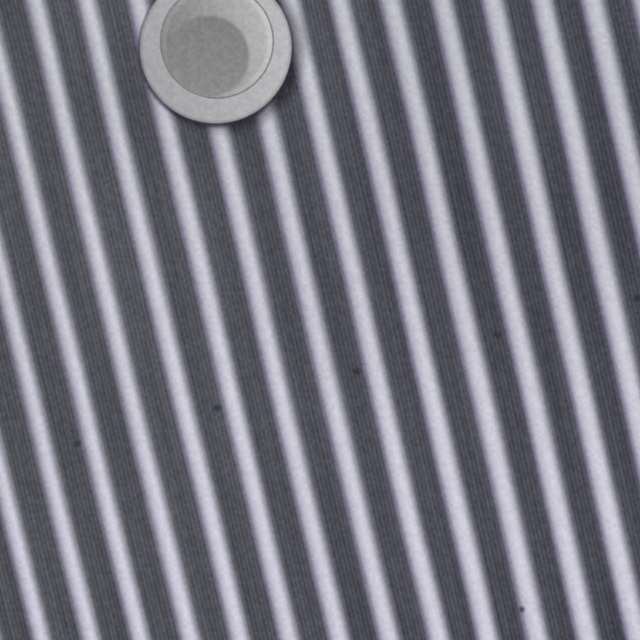
A three.js fragment shader for this texture:

```glsl
varying vec2 vUv;

float hash(vec2 p) {
  return fract(sin(dot(p, vec2(127.1, 311.7))) * 43758.5453);
}

float noise(vec2 p) {
  vec2 i = floor(p), f = fract(p);
  f = f * f * (3.0 - 2.0 * f);
  return mix(mix(hash(i), hash(i + vec2(1.0, 0.0)), f.x),
             mix(hash(i + vec2(0.0, 1.0)), hash(i + 1.0), f.x), f.y);
}

float disc(vec2 p, float radius, float soft) {
  return 1.0 - smoothstep(radius - soft, radius + soft, length(p));
}

// Slanted ridges that widen toward the right
vec3 corrugation(vec2 uv) {
  float across = uv.x - 0.3724 - 0.237 * (0.667 - uv.y);
  float phase = across / (0.0776 + 0.0017 * uv.y);
  phase += 0.04 * (noise(uv * vec2(9.0, 5.0)) - 0.5);
  float d = fract(phase + 0.5) - 0.5;
  float width = 0.045 * (uv.x - 0.5);
  float ridge = 1.0 - smoothstep(0.07 + width, 0.31 + width, abs(d));
  float crest = 1.0 - smoothstep(0.0, 0.13 + width, abs(d - 0.02));

  vec3 valley = mix(vec3(0.325, 0.33, 0.355), vec3(0.285, 0.285, 0.33), uv.x);
  vec3 metal = mix(vec3(0.76, 0.755, 0.81), vec3(0.70, 0.705, 0.74), uv.y);
  vec3 color = mix(valley, metal, ridge);
  color += vec3(0.065, 0.06, 0.065) * crest;
  color += vec3(0.015, 0.0, 0.035) * ridge * (1.0 - ridge) * 4.0 * step(d, 0.0);

  // Fine drawn lines along the valleys
  float lines = sin(phase * 75.4) * 0.018 + (noise(vec2(phase * 16.0, uv.y * 3.0)) - 0.5) * 0.045;
  return color + lines * (1.0 - ridge);
}

// Recessed round cup with a flat rim
vec3 addCup(vec3 color, vec2 uv) {
  vec2 p = uv - vec2(0.337, 0.926);
  color *= 1.0 - 0.42 * disc(p - vec2(0.012, -0.006), 0.122, 0.016);
  color = mix(color, vec3(0.20, 0.17, 0.24), 0.75 * disc(p - vec2(0.0, -0.003), 0.121, 0.004));

  vec3 rim = vec3(0.69, 0.69, 0.70) + 0.35 * p.x;
  rim -= 0.14 * smoothstep(0.112, 0.120, length(p));
  color = mix(color, rim, disc(p, 0.119, 0.002));

  vec2 q = p - vec2(0.002, 0.009);
  vec3 wall = vec3(0.61, 0.61, 0.615) + 1.3 * q.x + 0.3 * q.y;
  wall += 0.05 * smoothstep(0.076, 0.082, length(q));
  color = mix(color, vec3(0.46, 0.46, 0.47), disc(q, 0.089, 0.002));
  color = mix(color, wall, disc(q, 0.087, 0.002));

  vec2 floorPos = p - vec2(-0.011, -0.014);
  vec3 base = vec3(0.53, 0.53, 0.535) - 0.5 * floorPos.y;
  return mix(color, base, disc(floorPos, 0.063, 0.004) * disc(q, 0.087, 0.002));
}

void main() {
  vec2 uv = vUv;
  vec3 color = corrugation(uv);

  // Row of small pits, and a stray one below
  float pits = disc(uv - vec2(0.815, 0.048), 0.004, 0.004);
  for (int i = 0; i < 5; i++) {
    vec2 center = vec2(0.120, 0.306) + float(i) * vec2(0.219, 0.057);
    pits = max(pits, disc((uv - center) * vec2(0.85, 1.1), 0.005, 0.004));
  }
  color = mix(color, vec3(0.19, 0.19, 0.23), 0.75 * pits);

  color = addCup(color, uv);

  // Soft tonal drift and surface grain
  color += 0.03 * (noise(uv * 6.0) - 0.5);
  color += 0.045 * (noise(uv * 190.0) - 0.5) + 0.025 * (noise(uv * 380.0) - 0.5);
  gl_FragColor = vec4(clamp(color, 0.0, 1.0), 1.0);
}
```
